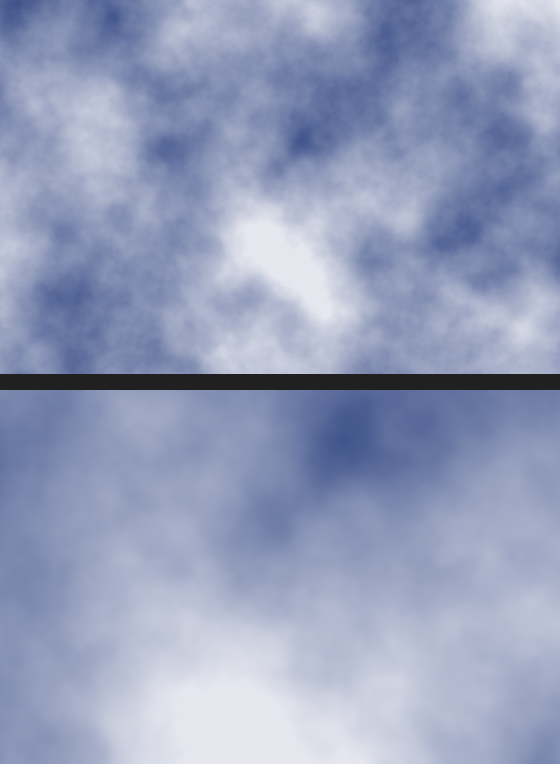
Top: the whole. Bottom: its middle third, enlarged.
Give the GLSL for this texture, as a WebGL 1 fragment shader.

```glsl
precision highp float;
// Soft, hazy white clouds over a deep blue sky, built from fractal value noise.

uniform vec2 u_resolution;

#define CLOUD_SCALE 3.4     // coarsest noise cells per canvas height
#define OCTAVE_GAIN 0.5     // strength of each octave relative to the last
#define CONTRAST 1.42       // spread of cloud density around its mean
#define MEAN_DENSITY 0.59   // average cloud cover
#define SEED vec2(17.3, 41.7)
#define SKY_BLUE vec3(0.14, 0.23, 0.48)
#define CLOUD_WHITE vec3(0.90, 0.905, 0.935)

const int OCTAVES = 6;

// Sine-free hash of a lattice point, in 0..1
float hash(vec2 cell) {
  vec3 p = fract(cell.xyx * 0.1031);
  p += dot(p, p.yzx + 33.33);
  return fract((p.x + p.y) * p.z);
}

// Value noise with quintic interpolation
float valueNoise(vec2 p) {
  vec2 cell = floor(p);
  vec2 f = fract(p);
  vec2 blend = f * f * f * (f * (f * 6.0 - 15.0) + 10.0);
  float low = mix(hash(cell), hash(cell + vec2(1.0, 0.0)), blend.x);
  float high = mix(hash(cell + vec2(0.0, 1.0)), hash(cell + vec2(1.0, 1.0)), blend.x);
  return mix(low, high, blend.y);
}

// Normalised sum of octaves, each turned to hide the lattice
float cloudNoise(vec2 p) {
  mat2 turnAndDouble = mat2(1.6, 1.2, -1.2, 1.6);
  float sum = 0.0;
  float total = 0.0;
  float amplitude = 1.0;
  for (int i = 0; i < OCTAVES; i++) {
    sum += amplitude * valueNoise(p);
    total += amplitude;
    amplitude *= OCTAVE_GAIN;
    p = turnAndDouble * p + SEED;
  }
  return sum / total;
}

void main() {
  vec2 uv = gl_FragCoord.xy / u_resolution.y;
  float noise = cloudNoise(uv * CLOUD_SCALE + SEED);
  float density = clamp(MEAN_DENSITY + (noise - 0.5) * CONTRAST, 0.0, 1.0);
  gl_FragColor = vec4(mix(SKY_BLUE, CLOUD_WHITE, density), 1.0);
}
```
